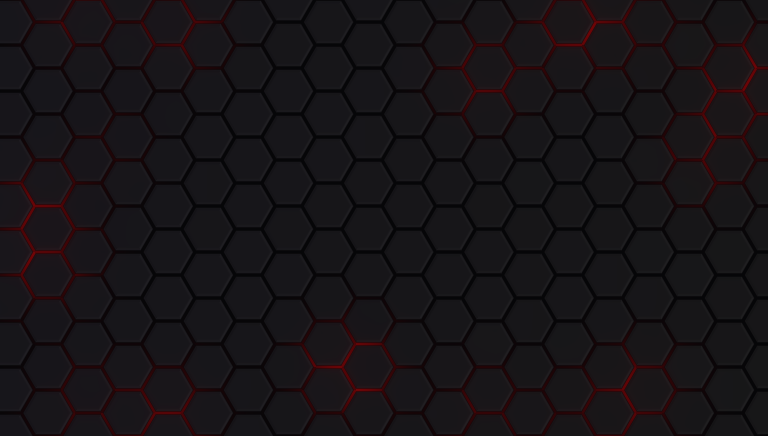
A Shadertoy shader for this pattern:

```glsl
#define CELLS vec2(9.42, 9.48)   // cell heights per canvas height, in x and y
#define OFFSET vec2(0.173, 0.0)
#define GROOVE 0.037             // half width of the dark gap
#define CORE 0.030               // half width of the lit seam
#define GLOW_RADIUS 1.02
#define FILL_LEFT vec3(0.090, 0.085, 0.104)
#define FILL_RIGHT vec3(0.090, 0.088, 0.094)
#define GAP_COLOR vec3(0.024, 0.022, 0.030)
#define SEAM_COLOR vec3(0.58, 0.025, 0.030)
#define HALO_COLOR vec3(0.085, -0.012, -0.008)
#define BEVEL 0.034

const vec2 LATTICE = vec2(1.7320508, 1.0);

// Glow centres: column, row, strength
const vec3 LIGHTS[16] = vec3[16](
    vec3(1.7, 9.3, 0.55), vec3(4.3, 8.9, 0.60), vec3(11.8, 7.8, 0.65), vec3(14.2, 9.0, 0.95),
    vec3(16.0, 8.8, 0.35), vec3(18.5, 7.7, 1.00), vec3(17.4, 6.1, 0.60), vec3(2.5, 6.3, 0.25),
    vec3(0.8, 5.0, 0.65), vec3(0.9, 3.8, 0.70), vec3(8.5, 1.45, 1.00), vec3(11.9, 0.65, 0.45),
    vec3(1.9, 0.75, 0.45), vec3(4.05, 0.6, 0.60), vec3(15.8, 1.0, 0.70), vec3(14.2, 0.4, 0.35));

float hash(vec2 p) {
    vec3 q = fract(vec3(p.xyx) * 0.1031);
    q += dot(q, q.yzx + 33.33);
    return fract((q.x + q.y) * q.z);
}

// Centre of the flat-topped hexagon containing p
vec2 hexCenter(vec2 p) {
    vec2 a = round(p / LATTICE) * LATTICE;
    vec2 b = (floor(p / LATTICE) + 0.5) * LATTICE;
    return dot(p - a, p - a) < dot(p - b, p - b) ? a : b;
}

// Outward normal of the edge nearest to the local point
vec2 edgeNormal(vec2 local) {
    vec2 side = vec2(local.x < 0.0 ? -1.0 : 1.0, local.y < 0.0 ? -1.0 : 1.0);
    vec2 slanted = vec2(0.8660254, 0.5) * side;
    vec2 level = vec2(0.0, side.y);
    return dot(local, slanted) > dot(local, level) ? slanted : level;
}

float glowAt(vec2 p) {
    float glow = 0.0;
    for (int i = 0; i < 16; i++) {
        vec2 d = p - LIGHTS[i].xy * vec2(0.8660254, 1.0);
        glow += LIGHTS[i].z * exp(-dot(d, d) / (GLOW_RADIUS * GLOW_RADIUS));
    }
    return min(glow, 1.1);
}

void mainImage(out vec4 fragColor, in vec2 fragCoord) {
    vec2 p = fragCoord / iResolution.y * CELLS - OFFSET;
    float aa = 0.7 * CELLS.y / iResolution.y;

    vec2 center = hexCenter(p);
    vec2 local = p - center;
    vec2 normal = edgeNormal(local);
    float dist = 0.5 - dot(local, normal);

    // Matte cell face with slight tone variation
    vec2 cellId = round(center / (0.5 * LATTICE));
    vec3 color = mix(FILL_LEFT, FILL_RIGHT, fragCoord.x / iResolution.x);
    color *= 0.98 + 0.04 * hash(cellId + 17.0);

    // Bevel lit on the lower right, shaded on the upper left
    float facing = dot(normal, normalize(vec2(0.9, -0.4)));
    float rim = exp(-pow((dist - 0.065) / 0.024, 2.0));
    color += BEVEL * rim * (facing > 0.0 ? facing : 0.4 * facing);

    // Dark gap between cells
    color = mix(GAP_COLOR, color, smoothstep(GROOVE - aa, GROOVE + aa, dist));

    // Red light leaking through the seams, uneven from edge to edge
    vec2 edgeId = round((center + 0.5 * normal) * vec2(2.3094, 4.0));
    float glow = glowAt(p);
    float seam = glow * mix(0.45, 1.0, hash(edgeId + 41.0));
    float core = 1.0 - smoothstep(CORE - aa, CORE + aa, dist);
    color += HALO_COLOR * glow * (0.15 + 0.85 * exp(-dist / 0.07));
    color = mix(color, SEAM_COLOR, core * seam * 0.9);

    fragColor = vec4(clamp(color, 0.0, 1.0), 1.0);
}
```
